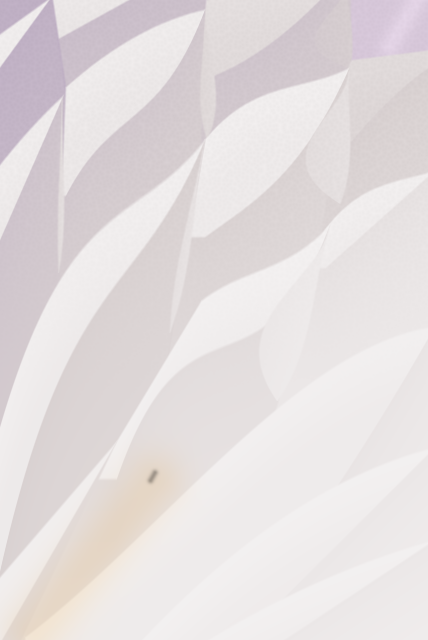
This background is drawn by a Shadertoy shader. Its source:

```glsl
// Overlapping folded paper petals, lilac at the top and warm white below.
// Each fold is a bright rim between two cubic edges with a shaded body under it;
// folds and narrow creases are painted from back to front, then lit and grained.

const vec2 CANVAS = vec2(100.0, 150.0);
const vec3 LILAC = vec3(0.75, 0.69, 0.77);
const vec3 SHADE = vec3(0.85, 0.82, 0.82);
const vec3 WHITE = vec3(0.95, 0.94, 0.94);
const vec3 CREAM = vec3(1.0, 0.955, 0.88);

// Paper colour: 0 is lilac shadow, 1 is lit white
vec3 paper(float tone) {
    vec3 dark = mix(LILAC, SHADE, clamp(tone * 2.0, 0.0, 1.0));
    return mix(dark, WHITE, clamp(tone * 2.0 - 1.0, 0.0, 1.0));
}

// Antialiased coverage of a signed distance, positive inside
float cover(float d) {
    float soft = max(0.35, 100.0 / iResolution.x);
    return smoothstep(-soft, soft, d);
}

// Height of an edge from y0 to y1, bent differently at its two ends
float bentEdge(float y0, float y1, vec2 bend, float t) {
    return mix(y0, y1, t) + t * (1.0 - t) * mix(bend.x, bend.y, t);
}

// Petal with root, tip, rim depth at the root, and leaning side creases
void fold(inout vec3 col, vec2 p, vec2 root, vec2 tip, float drop,
          vec2 topBend, vec2 lowBend, vec2 lean, float bodyTone, float rimTone) {
    float t = clamp((p.x - root.x) / (tip.x - root.x), 0.0, 1.0);
    float steep = length(tip - root) / (tip.x - root.x);
    float top = (bentEdge(root.y, tip.y, topBend, t) - p.y) / steep;
    float low = (bentEdge(root.y - drop, tip.y, lowBend, t) - p.y) / steep;
    float left = p.x - root.x - lean.x * (p.y - root.y);
    float right = tip.x + lean.y * (p.y - tip.y) - p.x;
    float depth = max(low, 0.0);
    float body = bodyTone - 0.07 * exp(-depth / 9.0) + 0.06 * smoothstep(5.0, 45.0, depth);
    float rim = rimTone - 0.07 * smoothstep(0.0, 14.0, top);
    vec3 sheet = mix(paper(rim), paper(body), cover(low));
    col = mix(col, sheet, cover(min(top, min(left, right))));
}

// Narrow turned edge that widens below its tip; widths are left and right
void crease(inout vec3 col, vec2 p, vec2 tip, vec2 base, vec2 width, float tone) {
    vec2 axis = base - tip;
    float t = clamp(dot(p - tip, axis) / dot(axis, axis), 0.0, 1.0);
    vec2 dir = normalize(axis);
    float side = dot(p - tip, vec2(-dir.y, dir.x));
    float profile = 6.75 * t * t * (1.0 - t);
    float inside = min(side + width.x * profile, width.y * profile - side);
    float ends = step(0.001, t) * step(t, 0.999);
    float light = tone + 0.06 * side / (width.x + width.y);
    col = mix(col, paper(light), cover(inside) * ends);
}

// Gaussian glow around a segment
float glow(vec2 p, vec2 a, vec2 b, float radius) {
    vec2 ab = b - a;
    float t = clamp(dot(p - a, ab) / dot(ab, ab), 0.0, 1.0);
    vec2 d = (p - a - ab * t) / radius;
    return exp(-dot(d, d));
}

vec2 hash2(vec2 c) {
    return fract(sin(vec2(dot(c, vec2(127.1, 311.7)), dot(c, vec2(269.5, 183.3)))) * 4375.85);
}

// Cellular noise: distance to the nearest scattered point
float cells(vec2 p) {
    float nearest = 2.0;
    for (int j = -1; j <= 1; j++)
    for (int i = -1; i <= 1; i++) {
        vec2 c = floor(p) + vec2(i, j);
        nearest = min(nearest, length(c + hash2(c) - p));
    }
    return nearest;
}

void mainImage(out vec4 fragColor, in vec2 fragCoord) {
    vec2 p = fragCoord / iResolution.xy * CANVAS;
    vec2 flat2 = vec2(0.0);

    // Lilac backdrop with a pale streak at the upper right
    vec3 col = mix(LILAC, vec3(0.84, 0.78, 0.85), smoothstep(10.0, 85.0, p.x));
    col += 0.05 * glow(p, vec2(91.0, 139.0), vec2(98.0, 151.0), 2.5);

    // Back row
    fold(col, p, vec2(-1.0, 141.2), vec2(11.9, 150.5), 8.4, flat2, flat2, vec2(0.0, -0.15), 0.08, 0.95);
    fold(col, p, vec2(12.1, 152.0), vec2(48.2, 160.0), 12.0, flat2, flat2, vec2(-0.15, 0.0), 0.27, 0.88);
    fold(col, p, vec2(48.2, 150.0), vec2(82.0, 158.0), 18.5, flat2, vec2(-14.0), vec2(0.1, 0.0), 0.38, 0.72);
    crease(col, p, vec2(81.0, 154.0), vec2(81.8, 134.0), vec2(8.0, 0.8), 0.45);
    fold(col, p, vec2(82.2, 135.9), vec2(109.0, 139.3), 19.0, flat2, vec2(10.0), vec2(0.5, 0.0), 0.55, 0.65);

    // Upper row
    fold(col, p, vec2(15.4, 129.5), vec2(47.9, 147.7), 25.4, vec2(11.0), vec2(20.0, -42.0), vec2(0.04, 0.03), 0.43, 0.93);
    fold(col, p, vec2(-1.0, 110.0), vec2(14.8, 127.5), 18.6, vec2(3.0), flat2, vec2(0.0, 0.02), 0.36, 0.94);
    crease(col, p, vec2(14.5, 127.0), vec2(13.7, 86.0), vec2(0.4, 1.0), 0.68);
    crease(col, p, vec2(48.0, 147.7), vec2(48.4, 117.2), vec2(1.5, 2.2), 0.62);

    // Middle row
    fold(col, p, vec2(47.9, 117.2), vec2(81.6, 134.0), 22.8, vec2(25.0, 0.0), vec2(-15.0, -36.0), vec2(0.17), 0.59, 0.97);
    crease(col, p, vec2(81.6, 133.4), vec2(79.5, 102.2), vec2(8.8, 1.5), 0.74);
    fold(col, p, vec2(-2.0, 42.6), vec2(47.9, 117.2), 36.0, vec2(115.0, 10.0), vec2(135.0, -10.0), vec2(0.0, 0.17), 0.57, 0.97);
    crease(col, p, vec2(47.8, 117.0), vec2(39.7, 72.0), vec2(1.0, 1.2), 0.76);
    fold(col, p, vec2(76.0, 96.3), vec2(101.6, 110.0), 9.2, vec2(20.0, 5.0), flat2, vec2(0.5, 0.0), 0.83, 0.97);

    // Lower folds gathering toward the left corner
    fold(col, p, vec2(27.3, 46.5), vec2(77.1, 97.3), 8.8, vec2(92.0, -5.0), vec2(85.0, -75.0), vec2(0.6, 0.29), 0.75, 1.0);
    crease(col, p, vec2(77.0, 96.3), vec2(64.8, 55.9), vec2(8.0, 2.0), 0.9);
    fold(col, p, vec2(-2.0, 12.3), vec2(27.3, 46.5), 16.6, flat2, flat2, vec2(0.0, 0.48), 0.74, 0.98);
    fold(col, p, vec2(5.9, 0.6), vec2(101.6, 73.4), 46.0, vec2(0.0, 60.0), vec2(-50.0), flat2, 0.88, 0.99);
    fold(col, p, vec2(29.3, -4.3), vec2(101.6, 45.1), 23.0, vec2(31.0), flat2, flat2, 0.92, 1.0);
    fold(col, p, vec2(45.0, -2.3), vec2(101.6, 23.4), 12.0, vec2(10.0), flat2, flat2, 0.93, 1.0);

    // Warm light in the heart and its small dark slit
    col *= mix(vec3(1.0), CREAM, glow(p, vec2(8.0, 2.0), vec2(36.0, 37.0), 7.0));
    col *= 1.0 - 0.3 * glow(p, vec2(35.2, 37.4), vec2(36.2, 39.2), 0.7);

    // Paper grain, stronger near the top
    col += 0.022 * (cells(p * 1.1) - 0.5) * smoothstep(50.0, 120.0, p.y);
    fragColor = vec4(clamp(col, 0.0, 1.0), 1.0);
}
```
